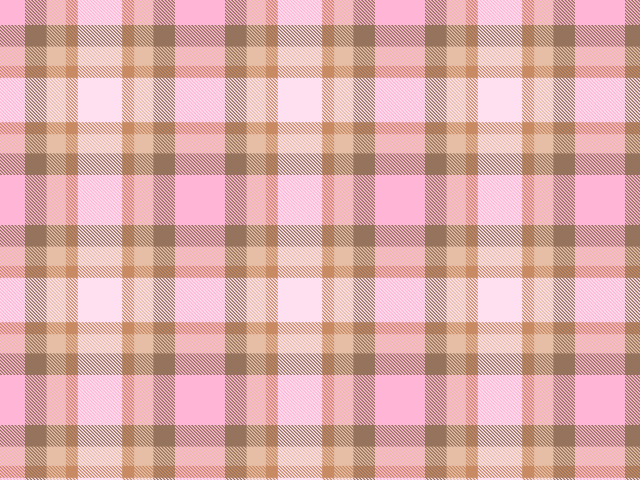
Reproduce this pattern procedurally as a Shadertoy shader.

```glsl
// Pink, tan and brown tartan cloth with a fine diagonal twill weave.

// Coverage of the region below an edge, softened over one pixel.
float below(float edge, float d, float pixel) {
    return clamp(0.5 + (edge - d) / pixel, 0.0, 1.0);
}

// Thread colour across one mirrored sett; u counts setts.
vec3 threadColor(float u, float pixel) {
    float d = abs(fract(u) - 0.5);
    vec3 pink   = vec3(1.00, 0.71, 0.835);
    vec3 brown  = vec3(0.59, 0.45, 0.36);
    vec3 tan_   = vec3(0.90, 0.745, 0.65);
    vec3 copper = vec3(0.78, 0.54, 0.39);
    vec3 blush  = vec3(0.995, 0.88, 0.94);

    // Bands nest from the outer ground to the pale centre.
    vec3 color = mix(pink, brown, below(0.375, d, pixel));
    color = mix(color, tan_, below(0.267, d, pixel));
    color = mix(color, copper, below(0.171, d, pixel));
    return mix(color, blush, below(0.111, d, pixel));
}

// Share of warp on top in a two-over, two-under diagonal weave.
float twill(vec2 p, float pixel) {
    float ribs = 144.0;
    float d = abs(fract((p.x - p.y) * ribs) - 0.5);
    return below(0.25, d, pixel * ribs);
}

void mainImage(out vec4 fragColor, in vec2 fragCoord) {
    // Canvas heights, measured from the upper left corner.
    float pixel = 1.0 / iResolution.y;
    vec2 p = vec2(fragCoord.x, iResolution.y - fragCoord.y) * pixel;

    // The sett repeats 2.4 times down the canvas.
    float setts = 2.4;
    vec3 warp = threadColor(p.x * setts, pixel * setts);
    vec3 weft = threadColor(p.y * setts, pixel * setts);

    fragColor = vec4(mix(weft, warp, twill(p, pixel)), 1.0);
}
```
